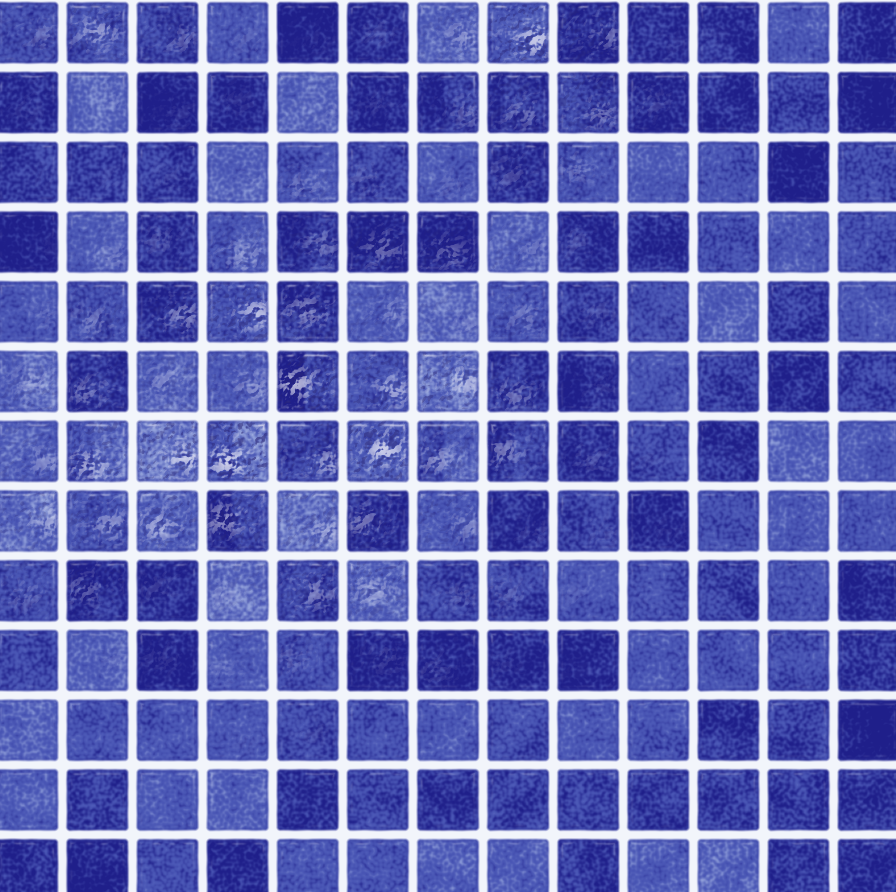
Reproduce this texture procedurally as a WebGL 2 fragment shader.

```glsl
#version 300 es
precision highp float;

uniform vec2 u_resolution;
out vec4 fragColor;

const vec2 TILE_COUNT = vec2(12.78, 12.79);
const vec2 GRID_SHIFT = vec2(0.11, 0.18);
const float TILE_HALF = 0.437;
const float CORNER = 0.05;

const vec3 GROUT = vec3(0.95, 0.96, 0.985);
const vec3 DEEP_BLUE = vec3(0.12, 0.12, 0.54);
const vec3 MID_BLUE = vec3(0.29, 0.34, 0.71);
const vec3 PALE_BLUE = vec3(0.58, 0.64, 0.86);
const vec3 SHADOW = vec3(0.17, 0.15, 0.46);
const vec3 SHINE = vec3(0.95, 0.95, 0.98);

float hash(vec2 p) {
    vec3 q = fract(p.xyx * vec3(0.1031, 0.1030, 0.0973));
    q += dot(q, q.yzx + 33.33);
    return fract((q.x + q.y) * q.z);
}

vec2 gradient(vec2 p) {
    float angle = 6.2832 * hash(p);
    return vec2(cos(angle), sin(angle));
}

// Gradient noise, roughly -0.7 to 0.7
float noise(vec2 p) {
    vec2 i = floor(p), f = fract(p);
    vec2 u = f * f * f * (f * (f * 6.0 - 15.0) + 10.0);
    vec2 e = vec2(1.0, 0.0);
    float low = mix(dot(gradient(i), f), dot(gradient(i + e), f - e), u.x);
    float high = mix(dot(gradient(i + e.yx), f - e.yx), dot(gradient(i + 1.0), f - 1.0), u.x);
    return mix(low, high, u.y);
}

float fbm(vec2 p) {
    float sum = 0.0, gain = 0.6;
    for (int i = 0; i < 3; i++) {
        sum += gain * noise(p);
        p = mat2(1.6, 1.2, -1.2, 1.6) * p + 7.3;
        gain *= 0.55;
    }
    return sum;
}

float roundedBox(vec2 p, float halfSize, float radius) {
    vec2 d = abs(p) - halfSize + radius;
    return length(max(d, 0.0)) + min(max(d.x, d.y), 0.0) - radius;
}

float glow(vec2 p, vec2 center, vec2 size) {
    vec2 d = (p - center) / size;
    return exp(-dot(d, d));
}

// How strongly each part of the wall reflects the light
float wallGlare(vec2 uv) {
    float main = glow(uv, vec2(0.35, 0.53), vec2(0.25, 0.22));
    float top = glow(uv, vec2(0.59, 0.95), vec2(0.12, 0.12));
    float left = glow(uv, vec2(0.02, 0.45), vec2(0.12, 0.1));
    float corner = glow(uv, vec2(0.08, 0.98), vec2(0.2, 0.08));
    return min(main + 0.8 * top + 0.6 * left + 0.6 * corner, 1.0);
}

// Slope of the wrinkled glass, lit from the upper left
float wrinkleSlope(vec2 p) {
    vec2 warped = p + 0.25 * vec2(noise(p * 0.7), noise(p * 0.7 + 19.0));
    return (fbm(warped + vec2(0.12, -0.16)) - fbm(warped)) / 0.2;
}

vec3 glassColor(float tone) {
    vec3 dark = mix(DEEP_BLUE, MID_BLUE, smoothstep(0.0, 0.5, tone));
    return mix(dark, PALE_BLUE, smoothstep(0.45, 1.0, tone));
}

vec3 tileColor(vec2 local, vec2 id, float dist, float glare) {
    vec2 surface = local + id * 3.7;
    float pick = hash(id + 11.0);
    float gloss = glare * mix(0.35, 1.0, hash(id + 47.0));

    // Uneven pigment and fine speckle
    float tone = 0.03 + 0.58 * pick + 0.16 * glare;
    tone += 0.22 * noise(surface * 2.3) + 0.32 * noise(surface * 17.0);
    tone += 0.16 * noise(surface * 9.0 + 31.0);
    float split = step(0.82, hash(id + 83.0)) * glare;
    tone -= 0.35 * split * (1.0 - smoothstep(-0.08, -0.02, local.x));
    vec3 color = glassColor(clamp(tone, 0.0, 1.0));

    // Wrinkled reflection, mostly on the lower part of the tile
    float slope = wrinkleSlope(surface * 5.5);
    vec2 spot = vec2(hash(id + 5.0) - 0.4, hash(id + 9.0) * 0.4 - 0.35) * 0.6;
    float patchGlow = glow(local, spot, vec2(0.3, 0.22));
    color = mix(color, SHADOW, gloss * 0.6 * smoothstep(0.25, 1.0, -slope));
    float shine = smoothstep(0.1, 1.0, slope + 1.1 * patchGlow - 0.35);
    color = mix(color, SHINE, 0.95 * gloss * shine * (0.25 + 0.75 * patchGlow));

    // Bevel: glints inside the edge, darker rim outside
    float bevel = exp(-pow((dist + 0.065) / 0.018, 2.0));
    float broken = smoothstep(-0.15, 0.3, noise(surface * 6.0 + 53.0));
    float facing = mix(0.35, 1.0, smoothstep(0.1, 0.35, local.y));
    color = mix(color, SHINE, bevel * broken * facing * (0.2 + 0.45 * gloss));
    float rim = smoothstep(-0.055, -0.015, dist);
    return mix(color, mix(DEEP_BLUE, MID_BLUE, 0.3 + 0.5 * pick), 0.5 * rim);
}

void main() {
    vec2 uv = gl_FragCoord.xy / u_resolution;
    vec2 grid = uv * TILE_COUNT + GRID_SHIFT;
    vec2 id = floor(grid);
    vec2 local = fract(grid) - 0.5;
    float wobble = 0.008 * noise(grid * 5.0);
    float dist = roundedBox(local, TILE_HALF, CORNER) + wobble;
    float soft = max(0.024, 0.75 * TILE_COUNT.y / u_resolution.y);
    float cover = 1.0 - smoothstep(-soft, soft, dist);
    vec3 color = tileColor(local, id, dist, wallGlare(uv));
    fragColor = vec4(mix(GROUT, color, cover), 1.0);
}
```
